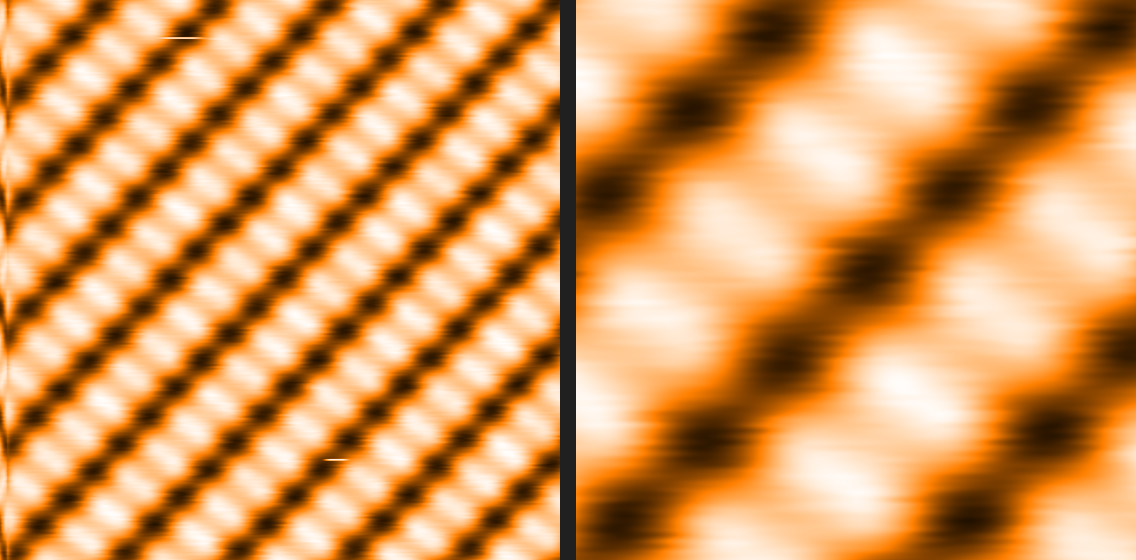
Left, the full canvas; right, a detail of the centre.
This pattern is drawn by a Shadertoy shader. Its source:

```glsl
const float TAU = 6.2831853;

float hash(float n) {
    return fract(sin(n * 12.9898) * 43758.547);
}

// Layered sines along one scan row, with a random phase per row
float rowSines(float x, float row) {
    float phase = TAU * hash(row);
    return 0.5 * sin(17.0 * x + phase)
         + 0.3 * sin(53.0 * x + phase * 3.0)
         + 0.2 * sin(131.0 * x + phase * 7.0);
}

// Rows blended vertically into soft horizontal streaks
float scanNoise(vec2 p, float rows) {
    float y = p.y * rows;
    float row = floor(y);
    return mix(rowSines(p.x, row), rowSines(p.x, row + 1.0),
               smoothstep(0.0, 1.0, y - row));
}

// Mirrored, stretched scan at the left border
float foldLeftEdge(float x) {
    float d = x - 0.014;
    return 0.014 + max(d, -3.0 * d) - 0.016 * exp(-abs(d) / 0.008);
}

// Slanted ridges of bright bumps, separated by beaded grooves
float latticeHeight(vec2 p) {
    vec2 alongRow = vec2(0.0486, 0.0493);
    vec2 nextRow = vec2(-0.0095, 0.1943);
    vec2 cell = inverse(mat2(alongRow, nextRow)) * (p - vec2(0.4987, 0.698));
    float across = TAU * cell.y;
    float bead = TAU * (cell.x + 2.0 * cell.y);
    float h = 0.605 - 0.34 * cos(across) - 0.085 * cos(2.0 * across);
    h -= 0.095 * cos(bead) - 0.012 * cos(TAU * cell.x);

    // Slow beat that brightens every fourth bump or so
    float beat = cos(TAU * (p.x - 0.143 + 0.049 * (p.y - 0.857)) / 0.18);
    return h + 0.028 * beat * (0.5 - 0.5 * cos(across));
}

// Thin horizontal scan fault with tapered ends
float scanFault(vec2 p, vec2 center, float halfLength) {
    vec2 d = abs(p - center);
    return smoothstep(0.0026, 0.0005, d.y)
         * smoothstep(halfLength, halfLength * 0.35, d.x);
}

// Black to orange to white
vec3 heatRamp(float h) {
    vec3 orange = vec3(1.0, 0.5, 0.0);
    return h < 0.5 ? orange * h * 2.0 : mix(orange, vec3(1.0), h * 2.0 - 1.0);
}

void mainImage(out vec4 fragColor, in vec2 fragCoord) {
    vec2 uv = fragCoord / iResolution.xy;

    // Jittered scan rows
    vec2 p = vec2(foldLeftEdge(uv.x), uv.y);
    p.x += 0.0035 * scanNoise(uv, 290.0);
    p.y += 0.0015 * sin(uv.x * 23.0 + 4.0 * sin(uv.y * 19.0));

    float h = latticeHeight(p);
    h = mix(h, 0.6, 0.25 * exp(-abs(uv.x - 0.014) / 0.012));

    // Streaks and uneven brightness
    h += 0.022 * scanNoise(uv + 3.7, 300.0);
    h += 0.012 * sin(uv.x * 31.0 + 2.0 * sin(uv.y * 27.0));

    // Isolated faults
    h = mix(h, 0.87, scanFault(uv, vec2(0.322, 0.932), 0.056));
    h = mix(h, 0.93, scanFault(uv, vec2(0.601, 0.179), 0.028));

    fragColor = vec4(heatRamp(clamp(h, 0.0, 1.0)), 1.0);
}
```
